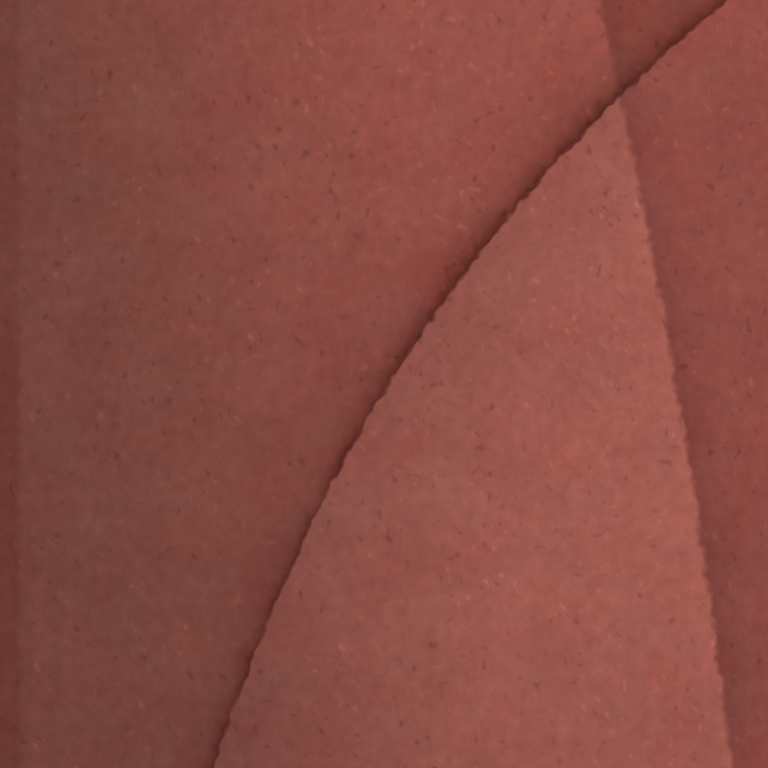
A WebGL 1 fragment shader for this texture:

```glsl
precision highp float;
// Reddish-brown suede panels divided by a curved, shadowed seam and a steep side seam.

uniform vec2 u_resolution;

const vec3 LEFT_DULL = vec3(0.456, 0.266, 0.234);
const vec3 LEFT_WARM = vec3(0.592, 0.318, 0.280);
const vec3 CENTRE_DULL = vec3(0.475, 0.274, 0.246);
const vec3 CENTRE_LIGHT = vec3(0.628, 0.356, 0.314);
const vec3 RIGHT_WARM = vec3(0.565, 0.300, 0.268);
const vec3 WEDGE = vec3(0.535, 0.278, 0.243);
const vec3 BORDER = vec3(0.405, 0.208, 0.182);
const vec3 SEAM_DARK = vec3(0.310, 0.135, 0.112);
const float BORDER_X = 0.025;
const float EDGE_SOFTNESS = 0.0032;
const float FRAY = 0.0050;
const float GRAIN = 0.150;
const float MOTTLE = 0.105;
const float FLECK_DARK = 0.13;
const float FLECK_LIGHT = 0.11;

vec2 gradientAt(vec2 cell) {
  vec2 q = vec2(dot(cell, vec2(127.1, 311.7)), dot(cell, vec2(269.5, 183.3)));
  return -1.0 + 2.0 * fract(sin(q) * 43758.5);
}

float gradientNoise(vec2 p) {
  vec2 i = floor(p);
  vec2 f = fract(p);
  vec2 u = f * f * f * (f * (f * 6.0 - 15.0) + 10.0);
  float a = dot(gradientAt(i), f);
  float b = dot(gradientAt(i + vec2(1.0, 0.0)), f - vec2(1.0, 0.0));
  float c = dot(gradientAt(i + vec2(0.0, 1.0)), f - vec2(0.0, 1.0));
  float d = dot(gradientAt(i + vec2(1.0, 1.0)), f - vec2(1.0, 1.0));
  return mix(mix(a, b, u.x), mix(c, d, u.x), u.y);
}

float fbm(vec2 p) {
  float sum = 0.0;
  float amplitude = 0.5;
  for (int k = 0; k < 3; k++) {
    sum += amplitude * gradientNoise(p);
    p = mat2(0.8, 0.6, -0.6, 0.8) * p * 2.03 + 17.3;
    amplitude *= 0.6;
  }
  return sum;
}

// Signed distances, positive to the right of each seam.
float curvedSeam(vec2 p) {
  float x = 0.276 + p.y * (0.355 + p.y * (0.1 + 0.216 * p.y));
  float slope = 0.355 + p.y * (0.2 + 0.648 * p.y);
  return (p.x - x) / sqrt(1.0 + slope * slope);
}

float sideSeam(vec2 p) {
  float x = 0.953 - p.y * (0.118 + 0.056 * p.y);
  return p.x - x;
}

float edge(float d, float softness) {
  return smoothstep(-softness, softness, d);
}

void main() {
  vec2 p = gl_FragCoord.xy / u_resolution;
  float soft = max(EDGE_SOFTNESS, 0.75 / u_resolution.y);

  // Frayed seam distances
  float fray = FRAY * (gradientNoise(p * 38.0) + gradientNoise(p * 85.0 + 9.0));
  float curved = curvedSeam(p) + fray;
  float side = sideSeam(p) + 1.3 * fray;
  float rightOfCurve = edge(curved, soft);
  float rightOfSide = edge(side, soft * 1.7);

  // Left panel, dull at its outer side and shaded towards the curved seam
  float warmth = smoothstep(0.0, 0.70, p.x + 0.20 * (p.y - 0.55));
  vec3 left = mix(LEFT_DULL, LEFT_WARM, warmth);
  left *= 1.0 - vec3(0.14, 0.17, 0.17) * exp(min(curved, 0.0) / 0.05);
  left *= 1.0 + 0.04 * smoothstep(0.8, 1.0, p.y) * exp(min(side, 0.0) / 0.12);

  // Centre panel, lightest towards its right edge and apex
  float light = smoothstep(-0.12, 0.43, curved + 0.30 * p.y);
  vec3 centre = mix(CENTRE_DULL, CENTRE_LIGHT, light);
  centre *= 1.0 - 0.05 * smoothstep(0.25, 0.0, p.y);
  centre *= 1.0 + 0.04 * exp(-abs(side) / 0.03);

  // Right panel and the small upper wedge, shaded beside the side seam
  float sideShade = exp(-max(side, 0.0) / 0.035);
  vec3 right = RIGHT_WARM * (0.96 + 0.06 * p.y) * (1.0 - 0.12 * sideShade);
  vec3 wedge = WEDGE * (1.0 - 0.07 * sideShade);
  wedge *= 1.0 - 0.08 * exp(min(curved, 0.0) / 0.03);

  vec3 above = mix(left, wedge, rightOfSide);
  vec3 below = mix(centre, right, rightOfSide);
  vec3 color = mix(above, below, rightOfCurve);

  // Broken crease: crisp on the lit side, fading into a shadow that widens upwards
  float creaseWidth = mix(0.006, 0.011, smoothstep(0.2, 0.75, p.y));
  float crease = exp(min(curved, 0.0) / creaseWidth) * (1.0 - rightOfCurve);
  crease *= 0.95 + 0.8 * gradientNoise(p * 19.0 + 4.0);
  color = mix(color, SEAM_DARK, clamp(crease, 0.0, 1.0));

  // Border strip, deeper in the lower half, with faint folds next to it
  float strip = 1.0 - edge(p.x - BORDER_X + fray, 0.007);
  color = mix(color, BORDER, strip * mix(0.75, 0.4, smoothstep(0.52, 0.6, p.y)));
  float folds = smoothstep(0.12, 0.03, p.x) * smoothstep(0.5, 0.0, p.y);
  color *= 1.0 + 0.03 * folds * sin(p.x * 150.0);

  // Nap: broad mottling, fine grain and a drift between red and brown
  color *= 1.0 + MOTTLE * fbm(p * 10.0) + GRAIN * fbm(p * vec2(58.0, 52.0));
  color += vec3(-0.005, 0.038, 0.034) * fbm(p * 13.0 + 50.0);

  // Short bent flecks, gathered in loose patches
  vec2 bend = 0.010 * vec2(gradientNoise(p * 23.0), gradientNoise(p * 23.0 + 40.0));
  vec2 q = p + bend;
  vec2 slanted = vec2(q.x + 0.4 * q.y, q.y - 0.4 * q.x) * vec2(84.0, 68.0);
  float fleck = gradientNoise(slanted + 31.0) + 0.25 * gradientNoise(p * 8.0 + 12.0);
  color *= 1.0 - FLECK_DARK * smoothstep(0.24, 0.60, fleck);
  color *= 1.0 + FLECK_LIGHT * smoothstep(0.26, 0.60, -fleck);

  gl_FragColor = vec4(clamp(color, 0.0, 1.0), 1.0);
}
```
